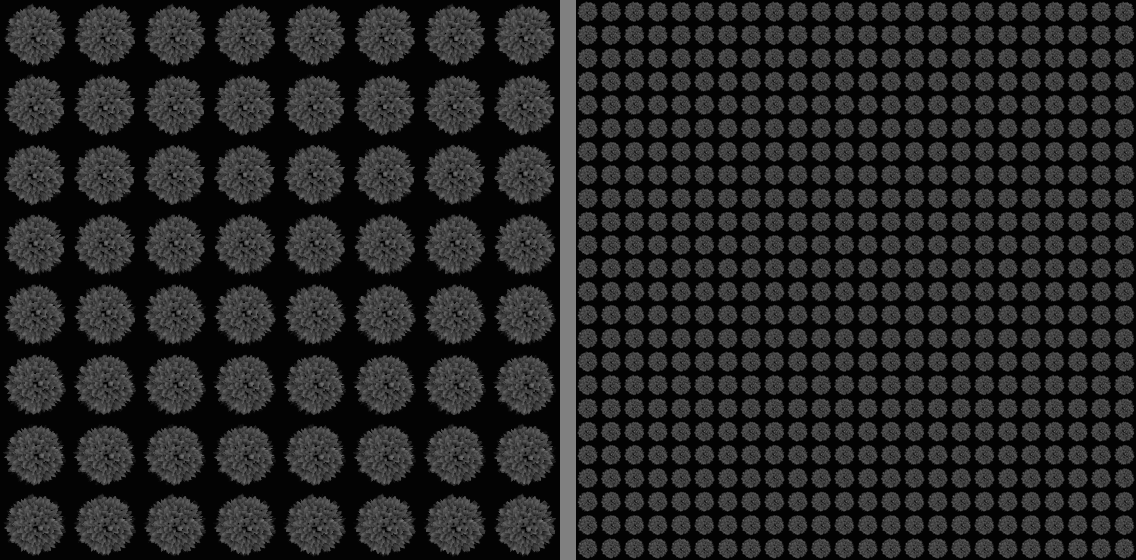
Left, the tile; right, the same tile 3 across and 3 down.
Reproduce this pattern procedurally as a Shadertoy shader.

```glsl
// Eight by eight grid of grey fur balls on black, each tilted slightly further than the last.

const float TAU = 6.2831853;
const int SHELLS = 22;

float hash(ivec3 cell) {
    uvec3 q = uvec3(cell + 512) * uvec3(1597u, 3812u, 2741u);
    uint n = (q.x ^ (q.y << 3) ^ (q.z << 7)) * 747796u + q.x + q.y * 31u + q.z * 57u;
    n = (n ^ (n >> 15)) * 739397u;
    n = (n ^ (n >> 13)) * 668265u;
    return float((n ^ (n >> 16)) & 65535u) / 65535.0;
}

float valueNoise(vec3 p) {
    ivec3 i = ivec3(floor(p));
    vec3 f = fract(p);
    f = f * f * (3.0 - 2.0 * f);
    vec4 near = vec4(hash(i), hash(i + ivec3(1, 0, 0)),
                     hash(i + ivec3(0, 1, 0)), hash(i + ivec3(1, 1, 0)));
    i.z += 1;
    vec4 far = vec4(hash(i), hash(i + ivec3(1, 0, 0)),
                    hash(i + ivec3(0, 1, 0)), hash(i + ivec3(1, 1, 0)));
    vec4 slab = mix(near, far, f.z);
    vec2 row = mix(slab.xz, slab.yw, f.x);
    return mix(row.x, row.y, f.y);
}

mat2 rotation(float angle) {
    float c = cos(angle), s = sin(angle);
    return mat2(c, -s, s, c);
}

// Composite fur shells from the tips down to the skin.
float furBall(vec2 p, vec2 tilt, float pixel) {
    float light = 0.0, clear = 1.0, dist = length(p);
    mat2 pitch = rotation(tilt.x), yaw = rotation(tilt.y);

    for (int i = 0; i < SHELLS; i++) {
        float height = 1.0 - float(i) / float(SHELLS - 1);
        float radius = mix(0.36, 0.46, height);
        if (dist > radius) break;

        // Point of the shell facing the viewer
        vec3 n = vec3(p, sqrt(radius * radius - dist * dist)) / radius;
        n.yz = pitch * n.yz;
        n.xz = yaw * n.xz;

        // Strand length and tone depend on direction only
        float strand = (valueNoise(n * 13.0) - 0.15) / 0.7;
        float cover = smoothstep(0.0, 0.3, strand - height + 0.08);
        cover *= 0.65 * smoothstep(0.0, 1.5 * pixel, radius - dist);
        if (cover > 0.001) {
            float tone = valueNoise(n * 17.0 + 40.0);
            light += clear * cover * (0.06 + 0.22 * height + 0.21 * tone);
            clear *= 1.0 - cover;
        }
        if (clear < 0.02) break;
    }
    return light + clear * 0.01;
}

void mainImage(out vec4 fragColor, in vec2 fragCoord) {
    vec2 grid = 8.0 * fragCoord / iResolution.xy;
    vec2 cell = floor(grid);

    // The tilt runs through one closed loop in reading order
    float phase = TAU * (cell.x + 8.0 * (7.0 - cell.y)) / 64.0;
    vec2 tilt = 0.12 * vec2(cos(phase), sin(phase));

    float grey = furBall(fract(grid) - 0.5, tilt, 8.0 / iResolution.y);
    fragColor = vec4(vec3(grey), 1.0);
}
```
